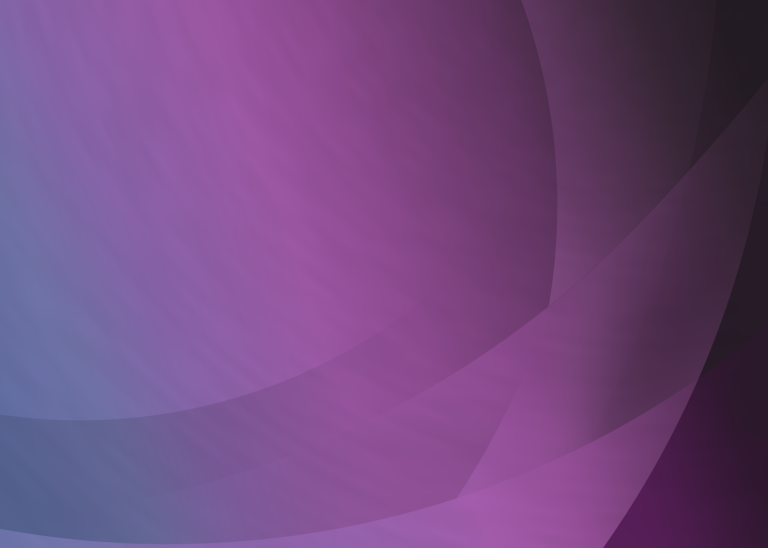
This background is drawn by a Shadertoy shader. Its source:

```glsl
// Coverage outside a circle given as centre and radius
float outside(vec2 p, vec3 circle) {
    float aa = 0.8 / iResolution.y;
    return smoothstep(-aa, aa, length(p - circle.xy) - circle.z);
}

float hash(vec2 cell) {
    return fract(sin(dot(cell, vec2(127.1, 311.7))) * 43758.5);
}

float valueNoise(vec2 p) {
    vec2 cell = floor(p), f = fract(p);
    f = f * f * (3.0 - 2.0 * f);
    return mix(mix(hash(cell), hash(cell + vec2(1, 0)), f.x),
               mix(hash(cell + vec2(0, 1)), hash(cell + vec2(1, 1)), f.x), f.y);
}

// Slate blue through orchid to near black
vec3 sheen(float u) {
    const float stops[8] = float[8](-0.42, -0.18, 0.03, 0.36, 0.55, 0.86, 1.05, 1.2);
    const vec3 tints[8] = vec3[8](
        vec3(0.36, 0.42, 0.62), vec3(0.43, 0.44, 0.645),
        vec3(0.52, 0.385, 0.65), vec3(0.605, 0.34, 0.635),
        vec3(0.55, 0.29, 0.56), vec3(0.375, 0.205, 0.375),
        vec3(0.22, 0.145, 0.215), vec3(0.155, 0.115, 0.155));
    vec3 color = tints[0];
    for (int i = 1; i < 8; i++) {
        float t = clamp((u - stops[i - 1]) / (stops[i] - stops[i - 1]), 0.0, 1.0);
        color = mix(color, tints[i], t);
    }
    return color;
}

void mainImage(out vec4 fragColor, in vec2 fragCoord) {
    vec2 p = fragCoord / iResolution.y;
    float depth = 1.0 - p.y;
    float u = p.x - 0.35 * depth - 0.14 * depth * smoothstep(0.75, 0.1, p.x);

    // Arcs that bound the overlapping sheets
    float pastLens = outside(p, vec3(-0.078, 0.626, 1.095));
    float pastBowl = outside(p, vec3(-0.111, 1.827, 1.777));
    float pastInner = outside(p, vec3(0.146, 1.237, 1.004));
    float pastFloor = outside(p, vec3(0.307, 1.704, 1.697));
    float pastRim = outside(p, vec3(-0.316, 1.002, 1.735));
    float pastDiagonal = outside(p, vec3(-1.445, 3.141, 3.649));
    float pastShade = outside(p, vec3(-0.874, 1.192, 2.19));
    float pastFold = outside(p, vec3(-0.335, 0.862, 1.4));

    // Large lens with a darker crescent
    float crescent = pastInner * (1.0 - smoothstep(0.4, 0.85, p.x));
    vec3 lens = sheen(u) * (1.0 - 0.1 * crescent);

    // Dark upper sheet and the lighter one below the diagonal
    float diagonalFade = smoothstep(1.5, 1.72, p.x + p.y);
    float upper = diagonalFade * (1.0 - pastDiagonal);
    vec3 upperRight = sheen(u - mix(0.18, 0.1, upper));
    upperRight = mix(upperRight, vec3(dot(upperRight, vec3(0.333))), 0.1);
    upperRight *= 1.0 - pastShade * mix(0.02, 0.1, upper);

    // Soft shade that leans along the lower sheet
    vec2 shadeAt = p - vec2(1.2, 0.36);
    vec2 along = vec2(dot(shadeAt, vec2(0.92, -0.39)), dot(shadeAt, vec2(0.39, 0.92)));
    upperRight *= 1.0 - 0.25 * exp(-dot(along * along, vec2(90.0, 14.0))) * (1.0 - upper);

    // Band under the bowl, with a faint fold near its middle
    float foldFade = smoothstep(0.34, 0.16, p.y);
    float leftShift = 0.14 * smoothstep(0.55, 0.95, p.x);
    float rightShift = mix(leftShift, 0.2, foldFade);
    vec3 band = sheen(u - mix(leftShift, rightShift, pastFold));
    band *= mix(0.93, 1.0, max(pastFold, 1.0 - foldFade));
    band = mix(band, upperRight, smoothstep(0.95, 1.12, p.x));

    // The bowl edge dissolves at its left end
    float bowl = pastBowl * smoothstep(0.15, 0.32, p.x);
    vec3 leftBand = sheen(u) * 0.91;
    vec3 color = mix(lens, mix(leftBand, band, smoothstep(0.15, 0.55, p.x)), bowl);
    color = mix(color, upperRight, pastLens * (1.0 - pastBowl));

    // Bright sheet along the floor
    float floorShift = mix(-0.2, 0.2, smoothstep(0.0, 0.95, p.x));
    vec3 floorSheet = sheen(u - floorShift);
    floorSheet *= 1.04 - 0.16 * smoothstep(1.0, 1.3, p.x);
    color = mix(color, floorSheet, pastFloor);

    // Deep shadow beyond the rim
    vec3 plum = mix(vec3(0.34, 0.12, 0.345), vec3(0.18, 0.09, 0.18), smoothstep(0.8, 1.12, u));
    float plumFade = 1.0 - 0.6 * smoothstep(1.29, 1.38, p.x) * smoothstep(0.12, 0.3, p.y);
    vec3 shadow = mix(vec3(0.155, 0.105, 0.155), plum, pastFloor * plumFade);
    color = mix(color, shadow, pastRim);

    // Faint brushed streaks following the arcs
    vec2 fromCentre = p - vec2(1.2, 1.3);
    float streak = valueNoise(vec2(length(fromCentre) * 60.0, atan(fromCentre.y, fromCentre.x) * 14.0));
    color *= 1.0 + 0.035 * (streak - 0.5);

    fragColor = vec4(color, 1.0);
}
```
